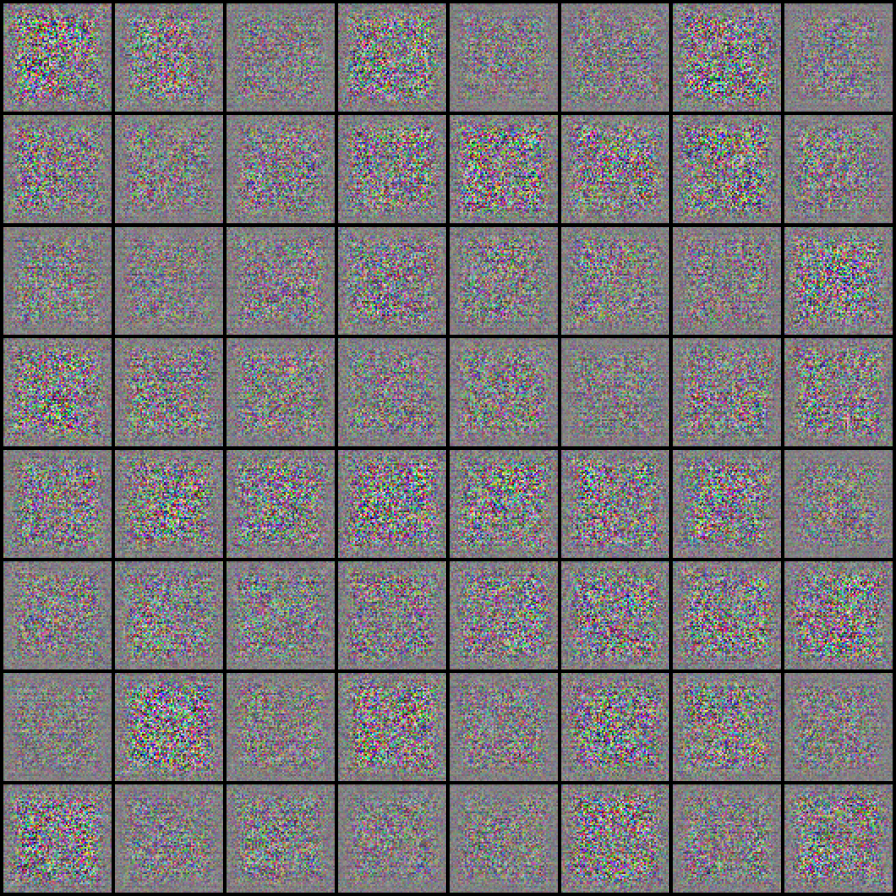
A WebGL 1 fragment shader for this pattern:

```glsl
precision highp float;
uniform vec2 u_resolution;

vec3 hash3(vec2 p) {
  vec3 q = fract(p.xyx * vec3(0.1031, 0.1030, 0.0973));
  q += dot(q, q.yxz + 33.33);
  return fract((q.xxy + q.yzz) * q.zyx);
}

float smoothNoise(vec2 p) {
  vec2 i = floor(p);
  vec2 f = fract(p);
  f = f * f * (3.0 - 2.0 * f);
  return mix(mix(hash3(i).x, hash3(i + vec2(1.0, 0.0)).x, f.x),
             mix(hash3(i + vec2(0.0, 1.0)).x, hash3(i + 1.0).x, f.x), f.y);
}

// Colour of one grain in a 64 by 64 tile
vec3 grainColor(vec2 grain, vec2 tile) {
  grain = clamp(grain, 0.0, 63.0);
  vec2 id = grain + tile * 66.0 + 17.0;

  // Contrast differs by tile and patch, and fades toward the rim
  vec2 rim = min(grain, 63.0 - grain);
  float fade = mix(0.35, 1.0, smoothstep(0.0, 13.0, min(rim.x, rim.y)));
  float contrast = mix(0.26, 0.46, hash3(tile + 91.0).x);
  contrast *= fade * mix(0.75, 1.25, smoothNoise(id / 11.0));

  // Alternate rows and columns form a faint woven lattice
  vec2 parity = mod(grain, 2.0);
  contrast *= 0.86 + 0.18 * parity.y + 0.1 * parity.x;
  float band = step(2.5, mod(grain.y, 4.0)) - 0.25;
  vec3 lattice = vec3(-0.05, -0.02, -0.04) * band
               + vec3(0.02, -0.025, 0.02) * (parity.x - 0.5);

  vec3 noise = hash3(id) * 2.0 - 1.0;
  return vec3(0.51, 0.497, 0.51) + lattice * (0.4 + fade) + noise * contrast;
}

void main() {
  // Eight tiles of 64 units, separated and bordered by 2-unit lines
  vec2 p = gl_FragCoord.xy / u_resolution * 530.0;
  vec2 pixel = 530.0 / u_resolution;
  vec2 tile = floor(p / 66.0);
  vec2 local = p - tile * 66.0 - 2.0;

  // Blend neighbouring grains across one pixel footprint
  vec2 q = local - 0.5;
  vec2 base = floor(q);
  vec2 f = clamp((fract(q) - 0.5) / min(pixel, vec2(1.0)) + 0.5, 0.0, 1.0);
  vec3 lower = mix(grainColor(base, tile),
                   grainColor(base + vec2(1.0, 0.0), tile), f.x);
  vec3 upper = mix(grainColor(base + vec2(0.0, 1.0), tile),
                   grainColor(base + 1.0, tile), f.x);
  vec3 color = clamp(mix(lower, upper, f.y), 0.0, 1.0);

  // Black grid lines
  vec2 inside = clamp(min(local, 64.0 - local) / pixel + 0.5, 0.0, 1.0);
  gl_FragColor = vec4(color * inside.x * inside.y, 1.0);
}
```
